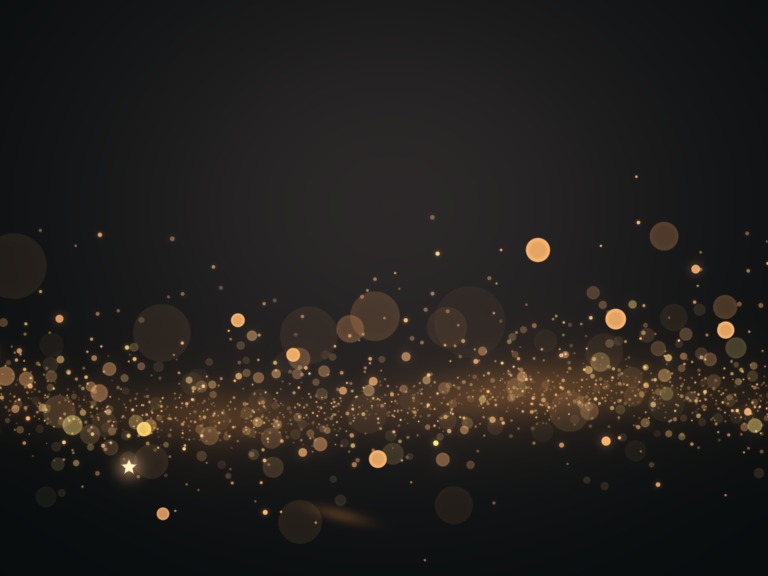
Write a Shadertoy shader that draws this background.

```glsl
// Golden bokeh discs, dust and a small star drifting in a band over a dark vignette.

const vec3 EDGE_COLOR   = vec3(0.030, 0.045, 0.050);
const vec3 CENTER_COLOR = vec3(0.170, 0.155, 0.157);
const vec3 AMBER        = vec3(0.95, 0.63, 0.36);
const vec3 PEACH        = vec3(1.00, 0.72, 0.43);
const vec3 GOLD         = vec3(1.00, 0.85, 0.43);
const vec3 STAR_COLOR   = vec3(1.00, 0.96, 0.78);
const vec3 GLOW_COLOR   = vec3(0.34, 0.19, 0.07);
const vec2 LIGHT_POS    = vec2(0.68, 0.64);
const vec2 LIGHT_SIZE   = vec2(0.56, 0.46);
const vec2 STAR_POS     = vec2(0.224, 0.189);
const float STAR_RADIUS = 0.013;
const vec2 STREAK_POS   = vec2(0.590, 0.106);
const float HALO        = 0.22;
const float PI          = 3.14159265;

// Integer hash: three values in 0..1 for a cell and a seed.
vec3 hash3(ivec2 cell, int seed) {
    uvec3 v = uvec3(ivec3(cell, seed)) * 1664525u + 1013904223u;
    v.x += v.y * v.z; v.y += v.z * v.x; v.z += v.x * v.y;
    v ^= v >> 16u;
    v.x += v.y * v.z; v.y += v.z * v.x; v.z += v.x * v.y;
    return vec3(v >> 8u) / 16777216.0;
}

float bandHeight(float x) { return 0.30 + 0.025 * cos(5.0 * (x - 1.04)); }

float gauss(float x) { return exp(-x * x); }

// Two dense stretches along the band.
float bandStrength(float x) {
    return 0.3 + 0.5 * gauss((x - 0.38) / 0.14) + 0.7 * gauss((x - 0.92) / 0.22);
}

vec3 screen(vec3 base, vec3 light) { return base + (1.0 - base) * clamp(light, 0.0, 1.0); }

// Coverage of a disc with a slightly brighter rim and smooth edge.
float disc(vec2 p, vec2 center, float radius) {
    float d = length(p - center), px = 1.0 / iResolution.y;
    float rim = 0.87 + 0.13 * smoothstep(0.5 * radius, radius, d);
    return rim * (1.0 - smoothstep(radius - px, radius + px, d));
}

void addDisc(inout vec3 col, vec2 p, vec2 center, float radius, vec3 tint, float opacity) {
    col = mix(col, tint, opacity * disc(p, center, radius));
}

// One jittered disc per grid cell; spread holds the reach below and above the band.
void scatter(inout vec3 col, vec2 p, float cellSize, vec2 radii, vec2 spread,
             float amount, vec2 opacity, int seed) {
    ivec2 home = ivec2(floor(p / cellSize));
    for (int j = -1; j <= 1; j++)
    for (int i = -1; i <= 1; i++) {
        ivec2 cell = home + ivec2(i, j);
        vec3 place = hash3(cell, seed), look = hash3(cell, seed + 71);
        vec2 center = (vec2(cell) + place.xy) * cellSize;
        float rise = center.y - bandHeight(center.x);
        float density = gauss(rise / (rise < 0.0 ? spread.x : spread.y));
        if (place.z > amount * density) continue;

        float radius = mix(radii.x, radii.y, look.x * look.x);
        float alpha = mix(opacity.x, opacity.y, look.y * look.y);
        vec3 tint = mix(AMBER, GOLD, look.z * look.z * look.z);
        float halo = HALO * alpha * alpha * gauss(length(p - center) / (1.7 * radius));
        col = screen(col, tint * (alpha * disc(p, center, radius) + halo));
    }
}

// Signed distance to the edge of a five-pointed star.
float starDistance(vec2 q, float radius) {
    float sector = 2.0 * PI / 5.0;
    float a = abs(mod(atan(q.x, q.y + 1e-6) + 0.5 * sector, sector) - 0.5 * sector);
    vec2 tip = vec2(radius, 0.0);
    vec2 notch = 0.5 * radius * vec2(cos(0.5 * sector), sin(0.5 * sector));
    vec2 side = normalize(notch - tip);
    return dot(length(q) * vec2(cos(a), sin(a)) - tip, vec2(side.y, -side.x));
}

void mainImage(out vec4 fragColor, in vec2 fragCoord) {
    vec2 p = fragCoord / iResolution.y;
    p.x += 0.5 * (4.0 / 3.0 - iResolution.x / iResolution.y);

    // Vignette and warm glow along the band
    vec3 col = mix(EDGE_COLOR, CENTER_COLOR, gauss(length((p - LIGHT_POS) / LIGHT_SIZE)));
    float rise = p.y - bandHeight(p.x);
    col += GLOW_COLOR * bandStrength(p.x) * (0.6 * gauss(rise / 0.045) + 0.2 * gauss(rise / 0.11));

    // Tilted streak of light
    vec2 s = mat2(0.97, 0.24, -0.24, 0.97) * (p - STREAK_POS);
    s = vec2(0.97 * (p.x - STREAK_POS.x) - 0.24 * (p.y - STREAK_POS.y),
             0.24 * (p.x - STREAK_POS.x) + 0.97 * (p.y - STREAK_POS.y));
    col += 0.6 * GLOW_COLOR * gauss(s.x / 0.05) * gauss(s.y / 0.012);

    // Large faint discs that frame the band
    addDisc(col, p, vec2(0.024, 0.538), 0.057, AMBER, 0.09);
    addDisc(col, p, vec2(0.281, 0.422), 0.050, AMBER, 0.09);
    addDisc(col, p, vec2(0.536, 0.418), 0.050, AMBER, 0.08);
    addDisc(col, p, vec2(0.816, 0.441), 0.062, AMBER, 0.05);
    addDisc(col, p, vec2(0.776, 0.432), 0.035, AMBER, 0.09);
    addDisc(col, p, vec2(0.651, 0.451), 0.043, AMBER, 0.19);
    addDisc(col, p, vec2(0.608, 0.429), 0.024, AMBER, 0.30);
    addDisc(col, p, vec2(0.521, 0.094), 0.038, AMBER, 0.10);
    addDisc(col, p, vec2(0.788, 0.123), 0.033, AMBER, 0.08);
    addDisc(col, p, vec2(1.153, 0.590), 0.025, AMBER, 0.28);
    addDisc(col, p, vec2(1.259, 0.467), 0.021, AMBER, 0.28);

    // Scattered layers, from broad bokeh to fine dust
    scatter(col, p, 0.085, vec2(0.018, 0.036), vec2(0.13, 0.10), 0.65, vec2(0.05, 0.20), 1);
    scatter(col, p, 0.036, vec2(0.006, 0.019), vec2(0.10, 0.10), 0.75, vec2(0.10, 0.50), 2);
    scatter(col, p, 0.030, vec2(0.003, 0.008), vec2(0.09, 0.12), 0.50, vec2(0.25, 1.00), 3);
    scatter(col, p, 0.030, vec2(0.0016, 0.004), vec2(0.13, 0.23), 0.35, vec2(0.45, 1.00), 4);
    scatter(col, p, 0.016, vec2(0.0014, 0.003), vec2(0.06, 0.08), 0.60, vec2(0.30, 1.00), 5);
    scatter(col, p, 0.009, vec2(0.0011, 0.002), vec2(0.035, 0.03), 0.60, vec2(0.20, 0.90), 6);

    // Bright foreground discs
    addDisc(col, p, vec2(0.934, 0.566), 0.021, PEACH, 1.0);
    addDisc(col, p, vec2(1.069, 0.446), 0.018, PEACH, 1.0);
    addDisc(col, p, vec2(1.260, 0.427), 0.015, PEACH, 1.0);
    addDisc(col, p, vec2(0.656, 0.203), 0.0155, PEACH, 1.0);
    addDisc(col, p, vec2(0.413, 0.444), 0.012, PEACH, 1.0);
    addDisc(col, p, vec2(0.509, 0.384), 0.012, PEACH, 1.0);
    addDisc(col, p, vec2(0.283, 0.108), 0.011, PEACH, 0.9);
    addDisc(col, p, vec2(0.250, 0.255), 0.0125, GOLD, 1.0);

    // Star with its halo
    vec2 q = p - STAR_POS;
    float px = 1.0 / iResolution.y;
    col = screen(col, 0.45 * PEACH * gauss(length(q) / 0.022));
    col = mix(col, STAR_COLOR, 1.0 - smoothstep(-px, px, starDistance(q, STAR_RADIUS)));

    fragColor = vec4(clamp(col, 0.0, 1.0), 1.0);
}
```
